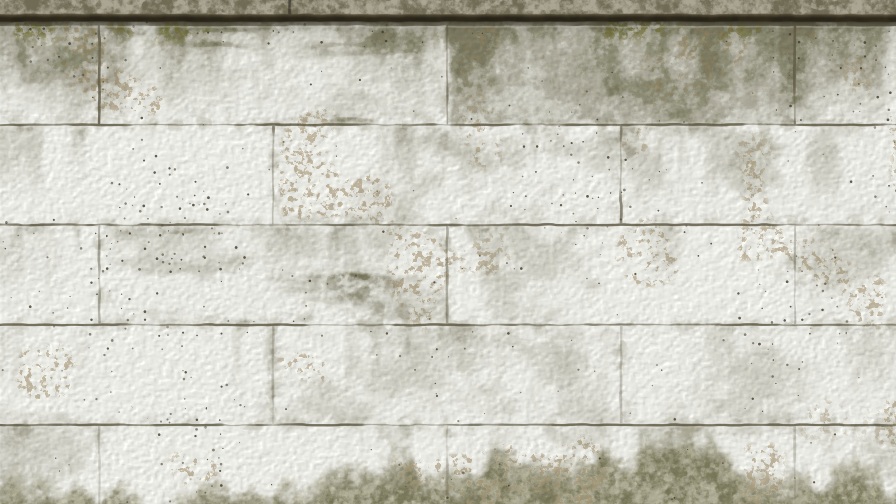
A WebGL 2 fragment shader for this texture:

```glsl
#version 300 es
precision highp float;
// Weathered pale stone wall: five staggered courses of long blocks under a dark ledge.
// Soft cellular noise, layered at several scales, drives the fine plaster grain,
// soot, drips, pits and the moss that climbs from the ground.
uniform vec2 u_resolution;
out vec4 fragColor;

vec3 hash3(vec2 p) {
  vec3 q = fract(p.xyx * vec3(.1031, .1030, .0973));
  q += dot(q, q.yxz + 33.33);
  return fract((q.xxy + q.yzz) * q.zyx);
}

// Cellular noise: random cell values blended by distance to jittered centres
float cells(vec2 p) {
  vec2 base = floor(p);
  float sum = 0., weight = 0.;
  for (int j = -1; j <= 1; j++)
    for (int i = -1; i <= 1; i++) {
      vec2 cell = base + vec2(i, j);
      vec3 h = hash3(cell);
      vec2 d = cell + .15 + .7 * h.xy - p;
      float k = exp(-5. * dot(d, d));
      sum += k * h.z;
      weight += k;
    }
  return sum / weight;
}

float layered(vec2 p) {
  float sum = 0., amp = .533;
  for (int i = 0; i < 4; i++) {
    sum += amp * cells(p);
    p = mat2(1.9, .6, -.6, 1.9) * p + 17.3;
    amp *= .5;
  }
  return sum;
}

// Like layered, but without rotation, so stretched noise keeps its direction
float streaks(vec2 p) {
  return .5 * cells(p) + .3 * cells(p * 2.1 + 31.) + .2 * cells(p * 4.3 + 77.);
}

// Stone colour from clean (0) to heavily soiled (1)
vec3 soiledStone(float t) {
  vec3 c = mix(vec3(.915, .915, .895), vec3(.80, .80, .76), smoothstep(.02, .27, t));
  c = mix(c, vec3(.67, .66, .60), smoothstep(.25, .5, t));
  c = mix(c, vec3(.54, .54, .45), smoothstep(.5, .75, t));
  return mix(c, vec3(.40, .37, .27), smoothstep(.75, 1.1, t));
}

// Sparse round pits, one candidate per cell
float pits(vec2 p, float scale, float density, float px) {
  vec3 h = hash3(floor(p * scale) + 71.);
  float d = length(fract(p * scale) - .25 - .5 * h.xy) / scale;
  float radius = .0008 + .0018 * fract(h.z * 57.);
  return step(h.z, density) * (1. - smoothstep(radius - px * .5, radius + px * .7, d));
}

void main() {
  vec2 p = gl_FragCoord.xy / u_resolution.y;
  float px = 1. / u_resolution.y;

  // Block layout with barely uneven edges
  vec2 size = vec2(.69, .1985);
  vec2 q = p + .0022 * (vec2(cells(p * 40.), cells(p * 40. + 40.)) - .5);
  float row = min(floor((q.y - .157) / size.y), 3.);
  vec2 origin = vec2(mod(row, 2.) < .5 ? .542 : .197, .157);
  vec2 id = vec2(floor((q.x - origin.x) / size.x), row);
  vec2 local = q - origin - id * size;
  vec2 edge = min(local, size - local);
  float topRow = step(2.5, row);

  // Cloudy dirt, vertical drips and grime gathered along the joints
  float rough = layered(p * 38.);
  float pores = layered(p * 110. + 5.);
  float cloud = layered(p * vec2(5., 7.) + 3.);
  float drip = streaks(vec2(p.x * 11., p.y * 2.5 + 7. * row) + 20.);
  float hanging = smoothstep(0., .17, local.y);
  float soil = .30 * smoothstep(.5, .76, cloud) * mix(.5, 1.1, p.y);
  soil += .34 * smoothstep(.5, .8, drip) * hanging * mix(.3, 1., p.y);
  soil += .28 * exp(-min(edge.x, edge.y) / .012) * smoothstep(.42, .7, rough);
  soil += .06 * hash3(id + 9.).x;

  // Soot under the ledge; one block is evenly grey, its neighbour is banded
  float soot = .5 * layered(p * vec2(5., 4.) + 51.) + .5 * streaks(vec2(p.x * 13., p.y * 3.));
  soil += topRow * smoothstep(.72, .95, p.y) * (.10 + .55 * smoothstep(.4, .7, soot));
  float greyBlock = smoothstep(.885, .9, p.x) * (1. - .8 * smoothstep(1.58, 1.63, p.x));
  soil += topRow * (.24 * greyBlock + .12 * smoothstep(.90, .957, p.y));
  float band = streaks(vec2(p.x * 4., p.y * 22.) + 8.);
  float bandZone = smoothstep(.18, .3, p.x) * (1. - smoothstep(.75, .9, p.x));
  soil += .38 * bandZone * (topRow + .5 * step(abs(row - 1.), .1)) * smoothstep(.5, .8, band);

  // Smudge hanging below a faint shelf line
  vec2 s = p - vec2(.71, .455 + .003 * sin(p.x * 30.));
  float below = smoothstep(.006, -.006, s.y) * exp(min(s.y, 0.) / .032);
  soil += .8 * exp(-pow(s.x / .085, 2.)) * below * smoothstep(.2, .6, rough);
  soil *= .35 + .7 * rough + .6 * pores;
  vec3 color = soiledStone(clamp(soil, 0., .9));

  // Moss rising from the ground and green tufts under the ledge
  float mossTop = .055 + .025 * sin(2.7 * (p.x - .75)) + .14 * (drip - .5) + .08 * (rough - .5);
  float moss = 1. - smoothstep(mossTop - .04, mossTop + .03, p.y);
  vec3 mossColor = mix(vec3(.40, .39, .26), vec3(.65, .64, .54), smoothstep(.3, .7, .5 * (rough + pores)));
  color = mix(color, mossColor, .85 * moss);
  float tuft = smoothstep(.56, .68, layered(p * vec2(9., 7.) + 90.)) * smoothstep(.90, .95, p.y);
  color = mix(color, vec3(.42, .41, .15), .65 * tuft * smoothstep(.4, .6, pores));

  // Fine plaster relief lit from the upper left, rare rusty flecks and pits
  vec2 g = p * vec2(130., 150.);
  float relief = cells(g) - cells(g + vec2(-.5, .5)) + .5 * (cells(g * .45) - cells(g * .45 + vec2(-.3, .3)));
  color *= 1. - .11 * relief;
  float fleck = smoothstep(.55, .7, pores) * smoothstep(.70, .82, cells(p * 9. + 33.));
  color = mix(color, vec3(.58, .50, .35), .5 * fleck);
  float pitted = .03 + .20 * smoothstep(.5, .8, cells(p * 4. + 12.));
  float pit = max(pits(p, 40., pitted, px), .7 * pits(p + 5., 70., pitted * .4, px));
  color = mix(color, vec3(.26, .23, .16), .8 * pit);

  // Mortar joints: broken and soft, upright ones paler in the lower courses
  float wear = smoothstep(.3, .65, streaks(p * 11. + 60.));
  vec2 width = vec2(.0012, .0009) + .0012 * wear;
  vec2 joint = 1. - smoothstep(width - px * .5, width + px * .8, edge);
  joint *= vec2(mix(.3, .85, clamp(row / 3., 0., 1.)), .85) * mix(.45, 1., wear);
  float lip = smoothstep(.008, .004, edge.y) * smoothstep(.002, .004, edge.y);
  color = mix(color, vec3(.91, .91, .89), .3 * lip * (1. - moss));
  color = mix(color, vec3(.38, .36, .28), max(joint.x, joint.y));

  // Ledge: soft shade, dark underside, mottled stone lip
  color *= 1. - .35 * exp(-max(.957 - p.y, 0.) / .008);
  float y = q.y;
  vec3 underside = mix(vec3(.17, .15, .10), vec3(.34, .31, .23), smoothstep(.963, .973, y));
  color = mix(color, underside * (.8 + .4 * rough), smoothstep(-px, px, y - .957));
  vec3 ledge = mix(vec3(.44, .42, .33), vec3(.67, .65, .58), smoothstep(.3, .7, .5 * (rough + pores)));
  ledge *= 1. - .4 * smoothstep(.003 + px, .001, abs(q.x - .575));
  color = mix(color, ledge, smoothstep(-px, px, y - .972));

  fragColor = vec4(clamp(color, 0., 1.), 1.);
}
```
